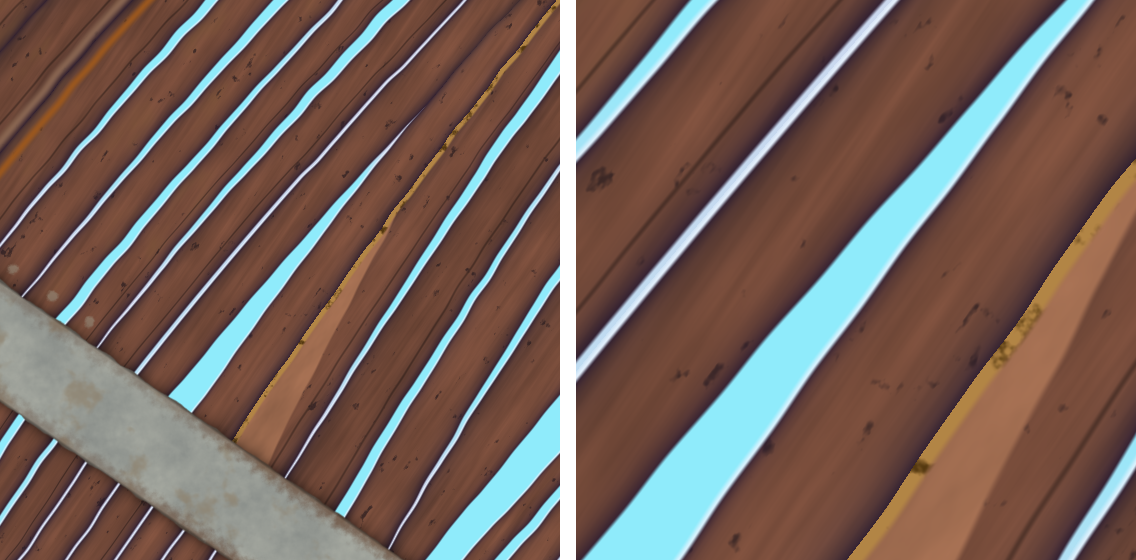
Left, the full canvas; right, a detail of the centre.
A WebGL 2 fragment shader for this texture:

```glsl
#version 300 es
precision highp float;
// Fanned brown wooden slats with bright sky gaps, crossed by a weathered grey beam.
uniform vec2 u_resolution;
out vec4 fragColor;

float hash(vec2 p) {
  p = fract(p * vec2(0.1031, 0.1137));
  p += dot(p, p.yx + 33.33);
  return fract((p.x + p.y) * p.x * 17.0);
}

float noise(vec2 p) {
  vec2 i = floor(p), f = fract(p);
  f = f * f * (3.0 - 2.0 * f);
  return mix(mix(hash(i), hash(i + vec2(1, 0)), f.x),
             mix(hash(i + vec2(0, 1)), hash(i + vec2(1, 1)), f.x), f.y);
}

float fbm(vec2 p) {
  float sum = 0.0, amp = 0.5;
  for (int k = 0; k < 4; k++) {
    sum += amp * noise(p);
    p = p * 2.03 + 17.0;
    amp *= 0.5;
  }
  return sum;
}

// Centre and width of gap i at height v above the beam.
vec2 gapAt(float i, float v) {
  float wobble = 0.004 * (noise(vec2(v * 22.0, i * 7.0 + 90.0)) - 0.5);
  if (v < -0.1) {
    float wide = 1.0 - smoothstep(0.0, 2.0, i);
    return vec2(0.172 + 0.07 * i + wobble, 0.0045 + 0.011 * wide);
  }
  float lean = 0.12 - 0.15 * smoothstep(4.0, 7.5, i) + 0.16 * step(9.5, i);
  float centre = -0.07 + 0.098 * i + 0.03 * cos(i * 0.698)
               + lean * v - 0.05 * v * (0.9 - v) + wobble;
  // Every third gap opens towards the beam, the others away from it.
  bool flared = mod(i, 3.0) == 2.0;
  float width = flared ? mix(0.021, 0.008, v / 0.7) : mix(0.003, 0.020, v / 0.7);
  if (i == 4.0) width = 0.008 - 0.004 * v;
  if (i == 5.0) width = 0.052 * (1.0 - v / 0.66);
  if (i == 10.0) width = 0.05 + 0.05 * v;
  if (i < 0.0 || i == 6.0) width = -0.004;
  return vec2(centre, width);
}

vec3 slatColor(float id, float t, vec2 q) {
  float grain = fbm(vec2(q.x * 130.0, q.y * 7.0) + id * 13.0);
  float blotch = fbm(q * vec2(22.0, 9.0) + id * 5.0);
  float round_ = sqrt(max(sin(3.14159 * clamp(t, 0.0, 1.0)), 0.0));
  vec3 wood = mix(vec3(0.25, 0.18, 0.18), vec3(0.44, 0.28, 0.215), round_);
  wood *= 0.76 + 0.26 * grain + 0.24 * blotch + 0.12 * hash(vec2(id + 40.0, 3.0));
  wood = mix(wood, vec3(0.46, 0.33, 0.19), 0.35 * smoothstep(0.5, 0.8, blotch) * step(id, 2.0));
  float crack = abs(t - 0.68 - 0.06 * noise(vec2(q.y * 6.0, id)));
  wood *= 1.0 - 0.3 * smoothstep(0.03, 0.0, crack) * step(0.5, hash(vec2(id + 60.0, 8.0)));
  float knots = smoothstep(0.69, 0.82, fbm(q * vec2(75.0, 45.0) + id));
  return mix(wood, vec3(0.16, 0.11, 0.12), 0.7 * knots);
}

vec3 beamColor(vec2 q) {
  float stain = fbm(q * 14.0 + 30.0), grit = fbm(q * 85.0);
  vec3 color = mix(vec3(0.50, 0.52, 0.51), vec3(0.68, 0.69, 0.65), stain * 0.8 + grit * 0.35);
  color = mix(color, vec3(0.55, 0.49, 0.40), 0.6 * smoothstep(0.52, 0.75, fbm(q * 23.0 + 70.0)));
  float rim = min(-q.y, q.y + 0.178);
  float rust = smoothstep(0.035, 0.0, rim + 0.03 * (grit - 0.4));
  color = mix(color, vec3(0.42, 0.31, 0.24), rust * (0.35 + 0.4 * smoothstep(0.3, 0.6, q.x)));
  return color * mix(0.65, 1.0, smoothstep(0.0, 0.006, rim));
}

void main() {
  vec2 p = gl_FragCoord.xy / u_resolution;
  float aa = 0.0012 + 0.5 / u_resolution.y;
  // Axes along the beam and up from its top edge.
  vec2 q = p - vec2(0.0, 0.499);
  q = vec2(0.823 * q.x - 0.568 * q.y, 0.568 * q.x + 0.823 * q.y);

  // Find the slat under this point and the closest gap.
  float left = -9.0, right = 9.0, id = 0.0;
  float edge = 9.0, side = 0.0, width = 0.0;
  for (float i = -6.0; i < 14.0; i++) {
    vec2 gap = gapAt(i, q.y);
    float d = q.x - gap.x, e = abs(d) - 0.5 * gap.y;
    if (d > 0.0) { left = gap.x; id = i; }
    else right = min(right, gap.x);
    if (e < edge) { edge = e; side = d; width = gap.y; }
  }
  float t = (q.x - left) / (right - left);
  bool upper = q.y > -0.1;
  vec3 color = slatColor(id + (upper ? 0.0 : 20.0), t, q);

  // Pale slat face and its golden edge, with dark flecks.
  if (upper && id == 6.0) {
    float d = q.x - left;
    float reach = 0.077 * (1.0 - q.y / 0.56);
    vec3 tan_ = vec3(0.62, 0.42, 0.31) * (0.88 + 0.25 * fbm(q * vec2(40.0, 12.0)));
    color = mix(color, tan_, 1.0 - smoothstep(-0.002, 0.003, d - reach));
    float fleck = smoothstep(0.5, 0.7, fbm(q * 65.0));
    vec3 gold = mix(vec3(0.70, 0.52, 0.27), vec3(0.33, 0.22, 0.06), fleck);
    color = mix(color, gold, 1.0 - smoothstep(0.006, 0.011, d));
  }
  if (upper && id == -1.0)
    color = mix(color, vec3(0.60, 0.34, 0.12), smoothstep(0.012, 0.0, abs(q.x - left - 0.022)));
  if (upper && id == -2.0)
    color = mix(color, vec3(0.62, 0.47, 0.36), 0.8 * smoothstep(0.014, 0.0, abs(right - q.x - 0.012)));

  // Worn pale spots at the ends of the first slats.
  if (upper && id < 3.0) {
    float spot = length(vec2((t - 0.5) * 0.09, q.y - 0.03)) + 0.012 * fbm(q * 110.0);
    color = mix(color, vec3(0.57, 0.50, 0.43), 0.8 * smoothstep(0.018, 0.011, spot));
  }

  // Dark fringe, then sky with a white rim on its right side.
  float fringe = exp(-max(edge, 0.0) / (side < 0.0 ? 0.007 : 0.004));
  bool golden = upper && id == 6.0 && side > 0.0 && width < 0.0;
  if (!golden) color = mix(color, vec3(0.15, 0.09, 0.19), 0.85 * fringe);
  vec3 sky = mix(vec3(0.82, 0.84, 0.93), vec3(0.56, 0.92, 0.985), smoothstep(0.005, 0.012, width));
  sky = mix(sky, vec3(0.92, 0.96, 1.0), 0.8 * smoothstep(0.005, 0.001, -edge) * step(0.0, side));
  color = mix(color, sky, 1.0 - smoothstep(-aa, aa, edge));

  // Contact shadow and beam.
  float ragged = 0.007 * (fbm(q * 38.0) - 0.5);
  float beam = abs(q.y + 0.089) - 0.089 + ragged;
  color *= 1.0 - 0.35 * exp(-max(beam, 0.0) / 0.012) * smoothstep(-aa, aa, edge);
  color = mix(color, beamColor(q), 1.0 - smoothstep(-aa, aa, beam));
  fragColor = vec4(color, 1.0);
}
```
